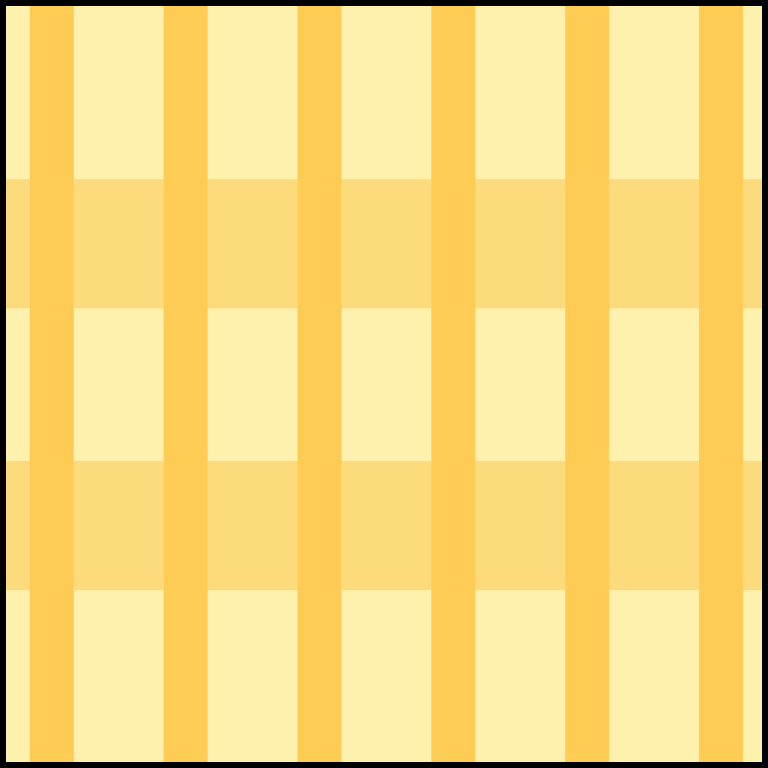
Give the GLSL for this pattern, as a Shadertoy shader.

```glsl
// Framed cream cloth with gold vertical stripes over two pale horizontal bands.

const vec3 CREAM = vec3(0.996, 0.945, 0.68);
const vec3 BAND_COLOR = vec3(0.99, 0.86, 0.49);
const vec3 STRIPE_COLOR = vec3(0.995, 0.80, 0.335);
const vec3 FRAME_COLOR = vec3(0.005);

// Lengths are fractions of the canvas.
const float STRIPE_COUNT = 6.0;
const float STRIPE_FIRST = 0.0674;
const float STRIPE_PERIOD = 0.1743;
const float STRIPE_WIDTH = 0.0573;

const float BAND_COUNT = 2.0;
const float BAND_FIRST = 0.3157;
const float BAND_PERIOD = 0.3669;
const float BAND_WIDTH = 0.1684;

const float FRAME_WIDTH = 0.0078;

// Distance to the nearest of count evenly spaced centre lines.
float lineDistance(float x, float first, float period, float count) {
    float index = clamp(round((x - first) / period), 0.0, count - 1.0);
    return abs(x - first - index * period);
}

// Coverage of the region where the signed distance is negative.
float coverage(float signedDistance, float pixel) {
    return clamp(0.5 - signedDistance / pixel, 0.0, 1.0);
}

void mainImage(out vec4 fragColor, in vec2 fragCoord) {
    vec2 uv = fragCoord / iResolution.xy;
    vec2 pixel = 1.0 / iResolution.xy;

    // Horizontal bands
    float bandEdge = lineDistance(uv.y, BAND_FIRST, BAND_PERIOD, BAND_COUNT) - 0.5 * BAND_WIDTH;
    vec3 color = mix(CREAM, BAND_COLOR, coverage(bandEdge, pixel.y));

    // Opaque stripes on top
    float stripeEdge = lineDistance(uv.x, STRIPE_FIRST, STRIPE_PERIOD, STRIPE_COUNT) - 0.5 * STRIPE_WIDTH;
    color = mix(color, STRIPE_COLOR, coverage(stripeEdge, pixel.x));

    // Frame around the canvas edge
    vec2 frameEdge = min(uv, 1.0 - uv) - FRAME_WIDTH;
    float frame = max(coverage(frameEdge.x, pixel.x), coverage(frameEdge.y, pixel.y));
    color = mix(color, FRAME_COLOR, frame);

    fragColor = vec4(color, 1.0);
}
```
